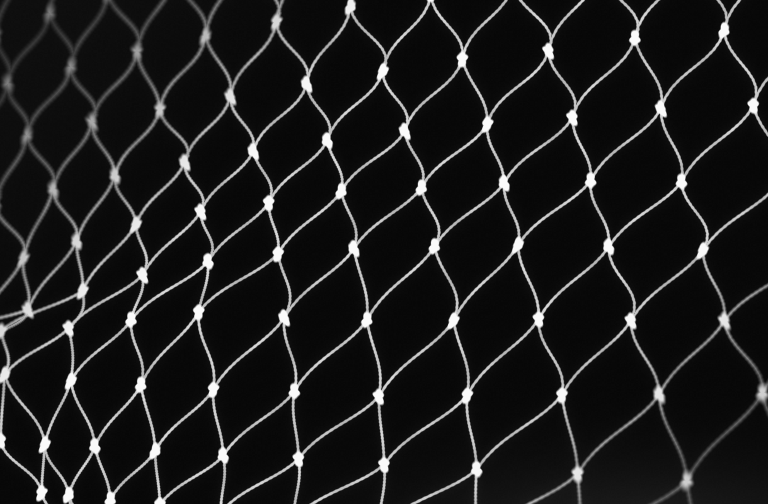
Reproduce this pattern procedurally as a Shadertoy shader.

```glsl
// A slack knotted net of pale cord on black, soft at the upper left and lower right.

float hash(vec2 p) {
    return fract(sin(dot(p, vec2(127.1, 311.7))) * 4375.85);
}

// Net knot for a column and row; the sheet is a quadratic through three warped columns.
vec2 knotPosition(vec2 id) {
    float j = id.y;
    float pinch = exp(-1.25 * (j - 5.5) * (j - 5.5));
    float fold = exp(-0.33 * (j - 3.2) * (j - 3.2));
    float sag = exp(-0.33 * (j - 4.0) * (j - 4.0));
    vec2 left = vec2(0.08 + 0.125 * j + 0.32 * fold - 0.2 * pinch, 0.84 + 0.515 * j - 0.22 * pinch);
    vec2 middle = vec2(2.74 + 0.32 * j - 0.024 * j * j - 0.12 * sag, 0.21 + 0.63 * j - 0.26 * sag);
    vec2 right = vec2(5.94 + 0.28 * j + 0.08 * sin(1.1 * j) - 0.12 * pinch,
        -0.31 + 0.7 * j + 0.24 * max(j - 6.0, 0.0));
    float t = id.x / 4.0 - 1.0;
    vec2 fromTuck = id - vec2(2.0, 5.0);
    vec2 tuck = vec2(0.13, 0.1) * exp(-dot(fromTuck, fromTuck * vec2(1.0, 2.0)));
    vec2 jitter = 0.03 * (vec2(hash(id), hash(id + 37.0)) - 0.5);
    return middle + 0.5 * t * (right - left) + 0.5 * t * t * (left + right - 2.0 * middle) - tuck + jitter;
}

vec2 bezier(vec2 a, vec2 b, vec2 c, vec2 d, float t) {
    float s = 1.0 - t;
    return s * s * s * a + 3.0 * s * s * t * b + 3.0 * s * t * t * c + t * t * t * d;
}

// Distance to a curved cord, with its radius gently rippled by the twist.
float cordDistance(vec2 p, vec2 a, vec2 b, vec2 c, vec2 d) {
    float nearest = 9.0;
    vec2 start = a;
    for (int k = 1; k <= 9; k++) {
        vec2 end = bezier(a, b, c, d, float(k) / 9.0);
        vec2 along = end - start;
        float t = clamp(dot(p - start, along) / dot(along, along), 0.0, 1.0);
        float twist = 0.0013 * sin((float(k) + t) * 13.0);
        nearest = min(nearest, length(p - start - along * t) + twist);
        start = end;
    }
    return nearest;
}

// A compact upright lump of wound cord with an uneven outline.
float knotDistance(vec2 p, vec2 id) {
    float seed = 6.28 * hash(id + 5.0);
    p.x += 0.3 * sin(seed) * p.y;
    float angle = atan(p.y, p.x);
    float outline = 0.049 + 0.006 * sin(3.0 * angle + seed) + 0.004 * sin(5.0 * angle - seed);
    return length(p * vec2(1.0, 0.63)) - outline;
}

float coverage(float d, float softness) {
    return 1.0 - smoothstep(-softness, softness, d);
}

void mainImage(out vec4 fragColor, in vec2 fragCoord) {
    // Five units from top to bottom, y pointing down.
    vec2 p = 5.0 * vec2(fragCoord.x, iResolution.y - fragCoord.y) / iResolution.y;

    float cord = 9.0;
    float knot = 9.0;
    for (int j = -1; j <= 9; j++) {
        for (int i = -2; i <= 11; i++) {
            vec2 id = vec2(i, j);
            vec2 a = knotPosition(id);
            if (length(p - a) > 1.4) continue;
            knot = min(knot, knotDistance(p - a, id));

            // Falling cord, with a slack bulge before the next knot.
            vec2 b = knotPosition(id + vec2(0, 1));
            vec2 d = b - a;
            float slack = 0.2 * hash(id + 11.0) * (1.0 - smoothstep(4.0, 6.0, id.y));
            float sway = 0.1 * (hash(id + 23.0) - 0.5);
            cord = min(cord, cordDistance(p, a, a + vec2(0.1, 0.42) * d + vec2(sway, 0.0),
                b - vec2(0.05, 0.42) * d + vec2(slack, 0.0), b));

            // Rising cord, leaving steeply and arriving a little flatter.
            b = knotPosition(id + vec2(1, -1));
            d = b - a;
            float flatten = 0.15 * smoothstep(1.0, 4.0, id.y);
            cord = min(cord, cordDistance(p, a, a + vec2(0.12 + flatten, 0.48) * d,
                b - vec2(0.1 + flatten, 0.45 - 0.5 * flatten) * d, b));
        }
    }

    // Depth of field and falling light.
    float farBlur = 1.0 - smoothstep(0.5, 4.2, p.x + 0.9 * p.y);
    float nearBlur = smoothstep(9.0, 12.3, p.x + p.y);
    float softness = 0.004 + 2.2 / iResolution.y + 0.03 * farBlur + 0.022 * nearBlur;
    float unevenness = 0.92 + 0.08 * sin(9.0 * p.x + 2.0 * p.y) * sin(11.0 * p.y - 3.0 * p.x);
    float cordLight = 0.85 * unevenness * (1.0 - 0.7 * farBlur) * (1.0 - 0.55 * nearBlur);
    float knotLight = 0.98 - 0.5 * farBlur - 0.2 * nearBlur;

    // Dark backdrop with a faint glow low on the right.
    vec2 glow = (p - vec2(6.3, 5.3)) / vec2(2.2, 0.7);
    float light = 0.03 + 0.08 * exp(-dot(glow, glow)) + 0.025 * farBlur;
    light += 0.008 * (hash(floor(p * 80.0)) - 0.5);

    light += 0.05 * cordLight * exp(-max(cord, 0.0) * 22.0);
    light = mix(light, cordLight, coverage(cord - 0.0135 - 0.006 * farBlur, softness));
    light = mix(light, knotLight, coverage(knot + 0.01 * farBlur, softness * 1.2));
    fragColor = vec4(vec3(clamp(light, 0.0, 1.0)), 1.0);
}
```
